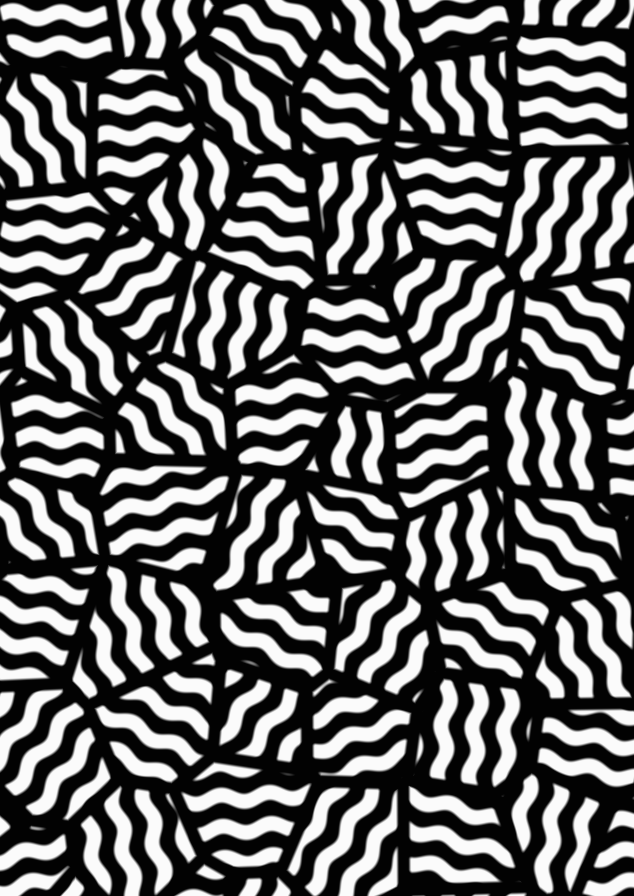
Give the GLSL for this pattern, as a Shadertoy shader.

```glsl
// All lengths are fractions of the canvas height.
const float PATCH_SIZE    = 0.116;   // mean spacing of the patches
const float PATCH_JITTER  = 0.72;    // scatter of the patch centres
const float PATCH_GAP     = 0.0068;  // black margin inside each patch edge
const float STRIPE_PERIOD = 0.0348;
const float STRIPE_HALF   = 0.0084;  // half the width of a white stripe
const float WAVE_LENGTH   = 0.054;
const float WAVE_HEIGHT   = 0.0042;
const float TURN_SPREAD   = 1.35;    // random range of stripe angles, radians
const float CORNER_RADIUS = 0.003;
const float EDGE_SOFTNESS = 0.0021;
const vec3  INK   = vec3(0.008);
const vec3  PAPER = vec3(0.985);
const float PI  = 3.14159;
const float TAU = 6.28318;

vec2 hash2(vec2 p) {
    vec2 q = vec2(dot(p, vec2(127.1, 311.7)), dot(p, vec2(269.5, 183.3)));
    return fract(sin(q) * 43758.5453);
}

vec2 patchCentre(vec2 cell) {
    return cell + 0.5 + PATCH_JITTER * (hash2(cell) - 0.5);
}

// Finds the cell owning p and returns the distance to its nearest border.
float patchBorder(vec2 p, out vec2 owner) {
    vec2 base = floor(p);
    float nearest = 1e3;
    for (int j = -2; j <= 2; j++)
    for (int i = -2; i <= 2; i++) {
        vec2 cell = base + vec2(i, j);
        float d = distance(p, patchCentre(cell));
        if (d < nearest) { nearest = d; owner = cell; }
    }

    vec2 centre = patchCentre(owner);
    float border = 1e3;
    for (int j = -2; j <= 2; j++)
    for (int i = -2; i <= 2; i++) {
        if (i == 0 && j == 0) continue;
        vec2 other = patchCentre(owner + vec2(i, j));
        border = min(border, dot(0.5 * (centre + other) - p, normalize(other - centre)));
    }
    return border;
}

// Signed distance to parallel wavy stripes running along x.
float wavyStripes(vec2 p, vec2 phase) {
    float t = TAU * (p.x / WAVE_LENGTH + phase.x);
    float slope = WAVE_HEIGHT * TAU / WAVE_LENGTH * cos(t);
    float across = (p.y + WAVE_HEIGHT * sin(t)) / STRIPE_PERIOD + phase.y;
    float offset = abs(fract(across) - 0.5) * STRIPE_PERIOD;
    return offset * inversesqrt(1.0 + 0.5 * slope * slope) - STRIPE_HALF;
}

// Intersection of two shapes with rounded corners.
float roundedIntersection(float a, float b, float r) {
    vec2 q = vec2(a, b) + r;
    return min(max(q.x, q.y), 0.0) + length(max(q, 0.0)) - r;
}

void mainImage(out vec4 fragColor, in vec2 fragCoord) {
    vec2 uv = fragCoord / iResolution.y;

    vec2 cell;
    float border = patchBorder(uv / PATCH_SIZE, cell) * PATCH_SIZE;

    // Neighbouring patches alternate between lying and upright stripes.
    float parity = mod(cell.x + cell.y, 2.0);
    float angle = parity * 0.5 * PI + TURN_SPREAD * (hash2(cell + 17.3).x - 0.5);
    float c = cos(angle), s = sin(angle);
    vec2 local = uv - patchCentre(cell) * PATCH_SIZE;
    local = vec2(c * local.x + s * local.y, c * local.y - s * local.x);

    float stripes = wavyStripes(local, hash2(cell + 41.7));
    float shape = roundedIntersection(stripes, PATCH_GAP - border, CORNER_RADIUS);

    float soft = max(EDGE_SOFTNESS, 0.7 / iResolution.y);
    float white = 1.0 - smoothstep(-soft, soft, shape);
    fragColor = vec4(mix(INK, PAPER, white), 1.0);
}
```
